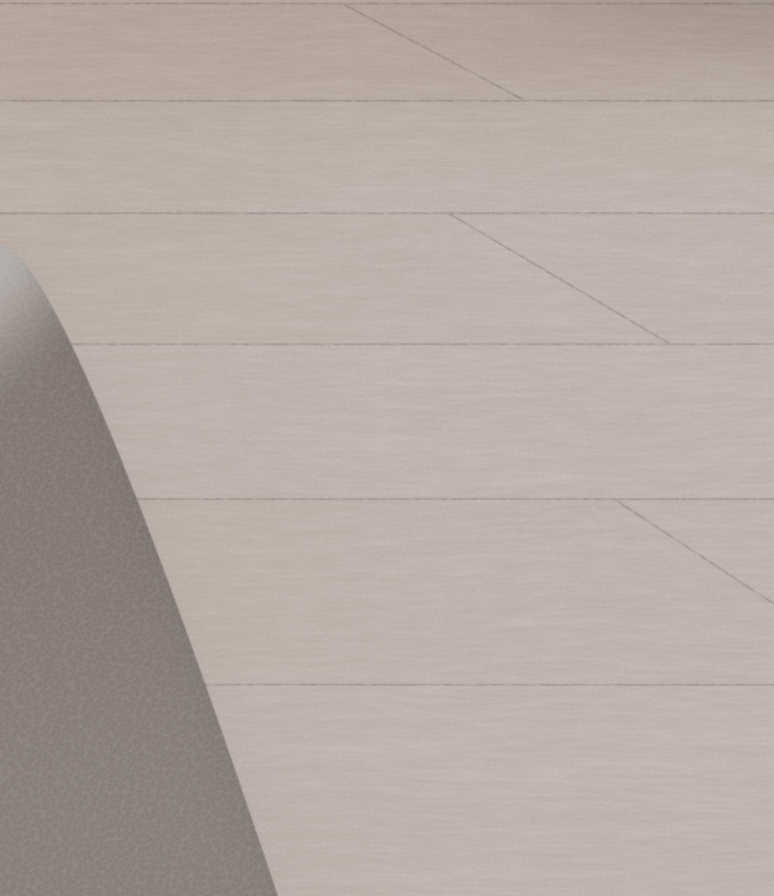
Give the GLSL for this texture, as a Shadertoy shader.

```glsl
// Pale wooden planks receding in perspective, with a rounded leather panel
// at the lower left. Rows and slanted joints come from one projection;
// grain is layered sines over stretched cellular noise.

// Floor projection, in canvas heights, y measured downward
const vec2 VANISH = vec2(-2.474, -1.5169);
const float ROW_SCALE = 22.8125;
const float ROW_LIMIT = 15.0;
const float SEAM_WIDTH = 0.0013;
const float SEAM_DEPTH = 0.15;

// Panel outline: root term rounds the top, linear term sets the slope
const float PANEL_TOP = 0.2734;
const float PANEL_ROUND = 0.1588;
const float PANEL_SLOPE = 0.2405;

const vec3 WOOD_WARM = vec3(0.705, 0.645, 0.610);
const vec3 WOOD_PALE = vec3(0.758, 0.717, 0.690);
const vec3 LEATHER_DARK = vec3(0.530, 0.490, 0.464);
const vec3 LEATHER_LOW = vec3(0.552, 0.516, 0.488);
const vec3 LEATHER_LIT = vec3(0.725, 0.705, 0.692);
const float GRAIN = 0.034;
const float PEBBLE = 0.050;
const float WEAVE = 0.026;

vec2 hash2(vec2 p) {
    vec3 q = fract(p.xyx * vec3(0.1031, 0.1030, 0.0973));
    q += dot(q, q.yzx + 33.33);
    return fract((q.xx + q.yz) * q.zy);
}

// Distance to the nearest scattered cell centre
float cellular(vec2 p) {
    vec2 cell = floor(p), f = p - cell;
    float best = 2.0;
    for (int j = -1; j <= 1; j++)
        for (int i = -1; i <= 1; i++) {
            vec2 o = vec2(i, j);
            vec2 r = o + hash2(cell + o) - f;
            best = min(best, dot(r, r));
        }
    return sqrt(best);
}

// Soft groove that stays visible when thinner than a pixel
float groove(float d, float px) {
    float w = max(SEAM_WIDTH, 0.6 * px);
    return exp(-d * d / (w * w));
}

float rowTop(float row) {
    return ROW_SCALE / (ROW_LIMIT - row) + VANISH.y;
}

// Lateral coordinate where a row's end joint lies
float jointAt(float row) {
    return 1.878 - 0.0944 * row + 0.00144 * row * row;
}

float woodGrain(vec2 p, float row) {
    float y = p.y + 0.003 * sin(p.x * 7.0 + row * 2.3) + 0.0015 * sin(p.x * 19.0 - row);
    float waves = sin(y * 113.0 + 2.0 * sin(p.x * 4.0 + row))
                * sin(y * 61.0 + p.x * 6.0 + row);
    float broad = cellular(vec2(p.x * 5.0 + row * 9.0, y * 80.0)) - 0.5;
    float fine = cellular(vec2(p.x * 21.0 + row * 5.0, y * 230.0)) - 0.5;
    return 0.0025 * waves + GRAIN * (0.45 * broad + 0.75 * fine);
}

vec3 floorColor(vec2 p, float px) {
    float depth = p.y - VANISH.y;
    float k = ROW_LIMIT - ROW_SCALE / depth;
    float row = floor(k);
    float lateral = (p.x - VANISH.x) / depth;
    float even = 1.0 - step(0.5, mod(row, 2.0));

    // Plank tone: warm and dim at the top, gently alternating below
    float tone = 0.15 + 0.70 * smoothstep(-0.04, 0.30, p.y) - 0.10 * even;
    tone += 0.20 * smoothstep(0.05, 0.6, p.x) * smoothstep(0.0, 0.2, p.y);
    tone -= 0.10 * smoothstep(0.72, 1.0, p.y);
    vec3 col = mix(WOOD_WARM, WOOD_PALE, clamp(tone, 0.0, 1.0));
    col *= 1.0 - 0.08 * smoothstep(0.12, 0.0, p.y) * smoothstep(0.35, 0.9, p.x);
    col += woodGrain(p, row) * vec3(0.9, 1.0, 1.05);

    // Faint oval figure beside each joint
    float joint = jointAt(row);
    float top = rowTop(row);
    vec2 knot = vec2(joint * (top - VANISH.y) + VANISH.x - 0.05, top + 0.035);
    vec2 q = (p - knot) * vec2(1.0, 2.2);
    float rings = sin(length(q) * 240.0 + 2.5 * sin(q.x * 38.0 + q.y * 25.0));
    col += 0.005 * even * rings * exp(-dot(q, q) * 130.0);

    // Broken seams between rows, then slanted joints
    float seam = groove(abs(p.y - rowTop(floor(k + 0.5))), px);
    float cut = even * groove(abs(lateral - joint) * depth
              / sqrt(1.0 + lateral * lateral), px);
    float wear = 1.15 - 0.9 * cellular(vec2(p.x * 130.0, p.y * 60.0));
    return col * (1.0 - SEAM_DEPTH * wear * max(seam, cut));
}

vec3 leatherColor(vec2 p, float inset) {
    vec3 col = mix(LEATHER_DARK, LEATHER_LOW, smoothstep(0.5, 0.95, p.y));
    float sheen = 1.0 - smoothstep(0.28, 0.47, p.y + 0.9 * p.x);
    col = mix(col, LEATHER_LIT, sheen);
    col *= 1.0 - 0.035 * exp(-inset * 45.0);
    float pebble = cellular(vec2(p.x + 0.3 * p.y, p.y) * 190.0) - 0.5;
    return col + PEBBLE * pebble * (1.0 - 0.6 * sheen);
}

void mainImage(out vec4 fragColor, in vec2 fragCoord) {
    float px = 1.0 / iResolution.y;
    vec2 p = vec2(fragCoord.x, iResolution.y - fragCoord.y) * px;

    // Approximate signed distance to the panel outline
    float s = max(p.y - PANEL_TOP, 0.0004);
    float slope = PANEL_SLOPE + 0.5 * PANEL_ROUND / sqrt(s);
    float d = (p.x - PANEL_ROUND * sqrt(s) - PANEL_SLOPE * s) / sqrt(1.0 + slope * slope);
    d = max(d, PANEL_TOP - p.y);

    vec3 col = floorColor(p, px);
    col *= 1.0 - 0.02 * exp(-max(d, 0.0) * 30.0);
    float soft = max(px, 0.0018);
    col = mix(leatherColor(p, max(-d, 0.0)), col, smoothstep(-soft, soft, d));

    // Fine diagonal weave over everything
    col += WEAVE * (cellular(vec2(p.x + p.y, 1.6 * (p.y - p.x)) * 170.0) - 0.5);
    fragColor = vec4(col, 1.0);
}
```
